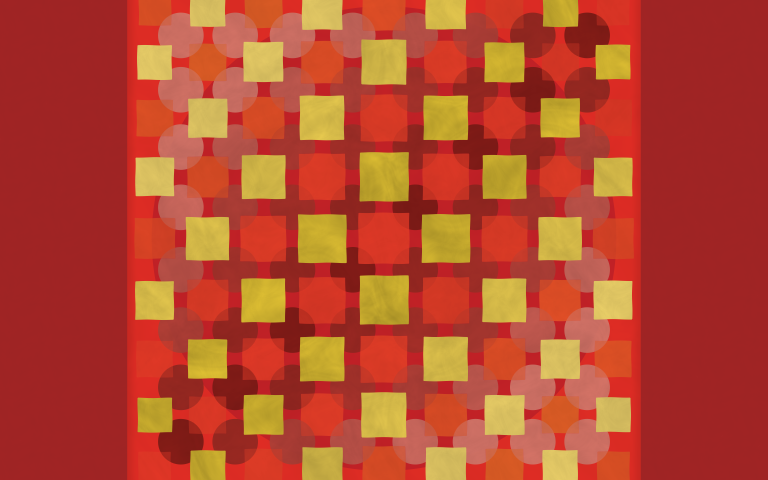
This pattern is drawn by a Shadertoy shader. Its source:

```glsl
// A 9 by 9 checker of yellow and translucent orange squares on a red panel.
// Spacing and size shrink outward; discs sit on the 8 by 8 grid crossings,
// dark along the rising diagonal and fading to pink in the far corners.
#define PANEL_HALF 0.535
#define STEP 0.1317
#define SHRINK 0.00308
#define SQUARE_HALF 0.0531
#define TAPER vec2(0.0027, 0.0021)
#define DISC_RADIUS 0.0475
#define HALO_RADIUS 0.484
#define WEAR 0.055
#define GROUND vec3(0.625, 0.142, 0.142)
#define PANEL_RED vec3(0.86, 0.17, 0.14)
#define GAP_RED vec3(0.73, 0.12, 0.15)

float hash(vec2 p) {
    return fract(sin(dot(p, vec2(127.1, 311.7))) * 4375.85);
}

// Layered sines, each bent by the one before; about -1 to 1
float mottle(vec2 p) {
    float sum = 0.0, amp = 0.5;
    for (int i = 0; i < 4; i++) {
        p = mat2(0.8, 0.6, -0.6, 0.8) * p * 1.9 + 1.3 * sin(p.yx);
        sum += amp * sin(p.x) * cos(p.y);
        amp *= 0.65;
    }
    return sum;
}

// Grid index to position, and its inverse
vec2 gridToCanvas(vec2 k) {
    return STEP * k - SHRINK * k * abs(k);
}

vec2 canvasToGrid(vec2 p) {
    vec2 root = sqrt(max(STEP * STEP - 4.0 * SHRINK * abs(p), 0.0));
    return sign(p) * (STEP - root) / (2.0 * SHRINK);
}

float boxDistance(vec2 p, vec2 halfSize, float corner) {
    vec2 q = abs(p) - halfSize + corner;
    return length(max(q, 0.0)) + min(max(q.x, q.y), 0.0) - corner;
}

float cover(float dist) {
    return clamp(0.5 - dist * iResolution.y, 0.0, 1.0);
}

vec3 discColor(vec2 crossing, float offDiagonal) {
    float pinkness = smoothstep(3.0, 18.0, offDiagonal * length(crossing));
    vec3 tint = mix(vec3(0.60, 0.18, 0.15), vec3(0.79, 0.46, 0.41), pinkness);
    return mix(vec3(0.46, 0.10, 0.08), tint, smoothstep(0.0, 1.8, offDiagonal));
}

void mainImage(out vec4 fragColor, in vec2 fragCoord) {
    vec2 uv = (fragCoord - 0.5 * iResolution.xy) / iResolution.y;
    vec2 p = uv - vec2(0.0, 0.003);
    float cloud = mottle(p * 13.0);
    float grain = mottle(p * 60.0 + 4.0);

    // Panel with a large, faint inner circle
    float halo = cover(length(p) - HALO_RADIUS);
    vec3 panel = mix(PANEL_RED, GAP_RED, 0.85 * halo);
    panel *= 1.0 - 0.08 * smoothstep(PANEL_HALF - 0.022, PANEL_HALF, abs(p.x));
    panel *= 1.0 + 0.4 * WEAR * cloud;

    // Nearest square and nearest crossing
    vec2 grid = canvasToGrid(p);
    vec2 cell = clamp(floor(grid + 0.5), -4.0, 4.0);
    vec2 crossing = clamp(floor(grid) + 0.5, -3.5, 3.5);
    float cellOff = abs(cell.x - cell.y);
    float crossOff = abs(crossing.x - crossing.y);
    float seed = hash(cell + 9.0);

    // Squares with slightly uneven, hand-cut edges
    vec2 local = p - gridToCanvas(cell);
    local += 0.0012 * (vec2(seed, hash(cell + 31.0)) - 0.5);
    local += 0.0005 * sin(p.yx * 90.0 + seed * 6.0);
    float side = SQUARE_HALF - dot(abs(cell), TAPER);
    float square = cover(boxDistance(local, vec2(side), 0.002));
    bool isYellow = mod(cell.x + cell.y, 2.0) > 0.5;

    // Orange glaze, redder along the diagonal
    vec3 orange = mix(vec3(0.84, 0.215, 0.145), vec3(0.84, 0.36, 0.14),
                      smoothstep(1.0, 6.5, cellOff));
    orange *= 1.0 + WEAR * (0.5 * cloud + 0.3 * grain + seed - 0.5);
    float glaze = isYellow ? 0.0 : square * mix(0.96, 0.72, step(3.5, abs(cell.x)));
    vec3 color = mix(panel, orange, glaze);

    // Discs: strong in the gaps, thinner over the orange
    float disc = cover(length(p - gridToCanvas(crossing)) - DISC_RADIUS);
    float overOrange = mix(0.15, 0.55, smoothstep(1.0, 4.5, length(crossing)));
    vec3 tint = discColor(crossing, crossOff);
    tint *= 1.0 + WEAR * (cloud + 0.4 * grain);
    color = mix(color, tint, disc * mix(0.9, overOrange, isYellow ? 0.0 : square));

    // Opaque yellow, more olive and worn along the diagonal
    float pale = smoothstep(0.5, 5.5, cellOff);
    vec3 yellow = mix(vec3(0.77, 0.66, 0.17), vec3(0.85, 0.75, 0.38), pale);
    yellow *= 1.0 + WEAR * (mix(2.2, 0.7, pale) * cloud + 0.5 * grain + seed - 0.5);
    color = mix(color, yellow, isYellow ? square : 0.0);

    // Plain side fields
    vec3 ground = GROUND * (1.0 + 0.15 * WEAR * grain);
    color = mix(ground, color, cover(abs(p.x) - PANEL_HALF));
    fragColor = vec4(color, 1.0);
}
```
